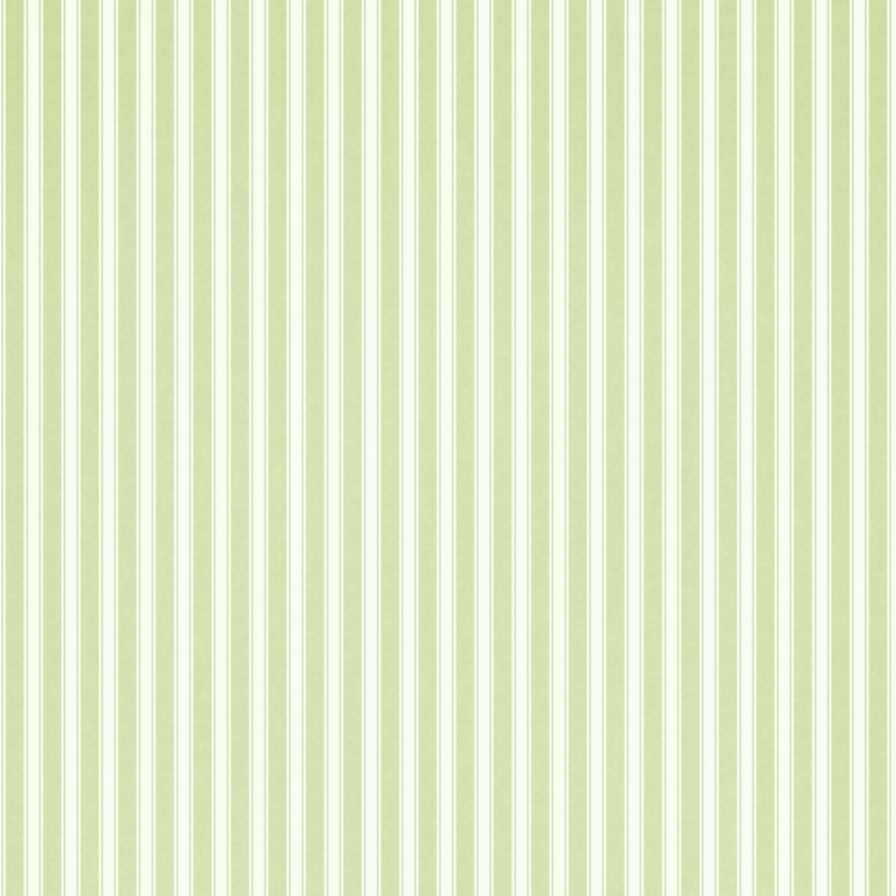
Give the GLSL for this pattern, as a Shadertoy shader.

```glsl
const float STRIPE_COUNT = 23.87;    // repeats across the canvas
const float FIRST_CENTRE = 0.392;    // centre of the first band, in repeats
const float BAND_HALF = 0.243;
const float LINE_OFFSET = 0.33;
const float LINE_HALF = 0.021;
const float EDGE_SOFTNESS = 0.055;

const vec3 PAPER = vec3(0.972, 0.992, 0.945);
const vec3 BAND_GREEN = vec3(0.836, 0.882, 0.692);
const vec3 LINE_GREEN = vec3(0.815, 0.865, 0.690);

vec2 hash2(vec2 p) {
    vec3 q = fract(vec3(p.xyx) * vec3(0.1031, 0.1030, 0.0973));
    q += dot(q, q.yzx + 33.33);
    return fract((q.xx + q.yz) * q.zy);
}

// Distance to the nearest scattered cell point
float cellular(vec2 p) {
    vec2 cell = floor(p);
    float nearest = 2.0;
    for (int y = -1; y <= 1; y++) {
        for (int x = -1; x <= 1; x++) {
            vec2 neighbour = cell + vec2(x, y);
            nearest = min(nearest, distance(p, neighbour + hash2(neighbour)));
        }
    }
    return nearest;
}

// Share of a filter window around d that lies inside [-halfWidth, halfWidth]
float stripeCoverage(float d, float halfWidth, float window) {
    float left = max(d - 0.5 * window, -halfWidth);
    float right = min(d + 0.5 * window, halfWidth);
    return max(right - left, 0.0) / window;
}

// Fine grain plus broad, slow mottling, centred near zero
float paperWear(vec2 uv) {
    float grain = cellular(uv * 170.0) - 0.45;
    float mottle = cellular(uv * 45.0) - 0.45;
    float drift = sin(uv.x * 9.0 + 2.0 * sin(uv.y * 5.0)) * sin(uv.y * 7.0 + 1.3);
    return 0.018 * grain + 0.012 * mottle + 0.003 * drift;
}

// Ink deepens towards the top and the side edges
float inkDepth(vec2 uv) {
    float top = smoothstep(0.6, 1.0, uv.y);
    float side = smoothstep(0.3, 0.5, abs(uv.x - 0.5));
    return 0.022 * top + 0.012 * side - 0.006;
}

void mainImage(out vec4 fragColor, in vec2 fragCoord) {
    vec2 uv = fragCoord / iResolution.xy;
    float window = max(STRIPE_COUNT / iResolution.x, EDGE_SOFTNESS);

    // Signed distance from the band centre, in repeats
    float d = fract(uv.x * STRIPE_COUNT - FIRST_CENTRE + 0.5) - 0.5;
    float band = stripeCoverage(d, BAND_HALF, window);
    float line = stripeCoverage(abs(d) - LINE_OFFSET, LINE_HALF, window);

    // Ink over paper
    float wear = paperWear(uv);
    vec3 inkShade = inkDepth(uv) * vec3(0.9, 0.6, 1.7);
    vec3 color = PAPER + 0.4 * wear;
    color = mix(color, LINE_GREEN - inkShade, line);
    color = mix(color, BAND_GREEN - inkShade + wear, band);

    fragColor = vec4(clamp(color, 0.0, 1.0), 1.0);
}
```
